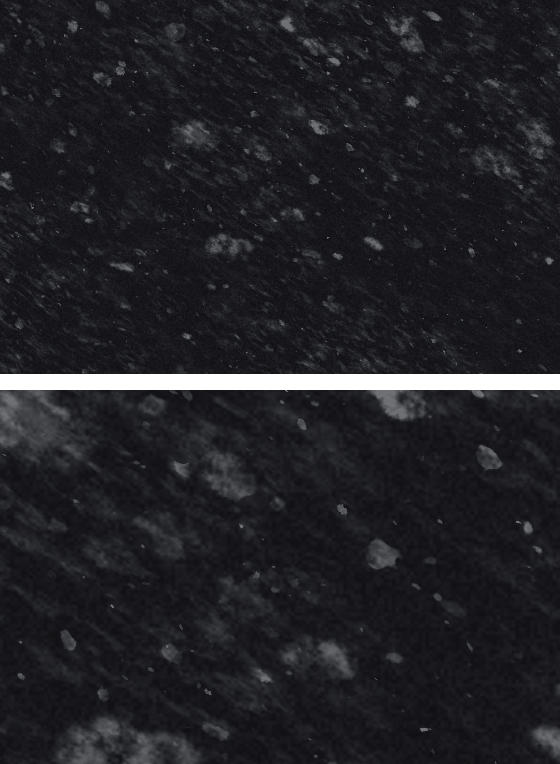
Top, the full canvas; bottom, a detail of the centre.
A Shadertoy shader for this texture:

```glsl
#define DARK vec3(0.077, 0.078, 0.092)
#define PALE vec3(0.43, 0.44, 0.45)
#define FLOW_ANGLE -0.58
#define FLOW_WAVE 0.03
#define HAZE_GAIN 0.30
#define CLAST_GAIN 0.84
#define GRAIN_GAIN 0.17
#define GRAIN_SCALE 300.0

vec3 hash3(vec2 cell, float seed) {
    vec3 h = fract(vec3(cell.xyx + seed * 17.31) * vec3(0.1031, 0.1030, 0.0973));
    h += dot(h, h.yxz + 33.33);
    return fract((h.xxy + h.yzz) * h.zyx);
}

float valueNoise(vec2 p) {
    vec2 i = floor(p), f = fract(p);
    f = f * f * (3.0 - 2.0 * f);
    float low = mix(hash3(i, 0.0).x, hash3(i + vec2(1, 0), 0.0).x, f.x);
    float high = mix(hash3(i + vec2(0, 1), 0.0).x, hash3(i + vec2(1, 1), 0.0).x, f.x);
    return mix(low, high, f.y);
}

float fbm(vec2 p) {
    float sum = 0.0, amp = 0.5;
    for (int i = 0; i < 4; i++) {
        sum += amp * valueNoise(p);
        p = p * 2.03 + 7.3;
        amp *= 0.5;
    }
    return sum / 0.9375;
}

vec2 turn(vec2 v, float a) {
    float c = cos(a), s = sin(a);
    return vec2(c * v.x + s * v.y, c * v.y - s * v.x);
}

// Ragged ellipses, one at most per grid cell, stretched along the flow
float clasts(vec2 q, float cells, float share, float seed) {
    vec2 g = q * cells, base = floor(g);
    float ragged = fbm(g * 5.0 + seed * 13.0) - 0.5;
    float tone = 0.0;
    for (int y = -1; y <= 1; y++)
    for (int x = -1; x <= 1; x++) {
        vec2 cell = base + vec2(x, y);
        vec3 place = hash3(cell, seed);
        vec3 form = hash3(cell, seed + 5.0);
        vec3 look = hash3(cell, seed + 9.0);
        if (place.z > share) continue;
        vec2 d = turn(g - cell - 0.2 - 0.6 * place.xy, (form.x - 0.5) * 1.1);
        float radius = mix(0.14, 0.46, form.y * form.y);
        float dist = length(d * vec2(1.0, mix(1.1, 2.7, form.z))) / radius + ragged * 1.3;
        float soft = mix(0.2, 0.8, look.y);
        float cover = 1.0 - smoothstep(1.05 - soft, 1.05, dist);
        tone = max(tone, cover * mix(0.22, 1.0, pow(look.x, 1.6)));
    }
    return tone;
}

void mainImage(out vec4 fragColor, in vec2 fragCoord) {
    vec2 p = fragCoord / iResolution.y;

    // Coordinates along and across the gently waving foliation
    vec2 q = turn(p, FLOW_ANGLE);
    q += FLOW_WAVE * (vec2(fbm(p * 5.0), fbm(p * 5.0 + 31.0)) - 0.5);

    // Faint thin streaks gathered in broad patches
    float patches = smoothstep(0.3, 0.75, fbm(p * 3.5 + 12.0));
    float wide = smoothstep(0.48, 0.85, fbm(q * vec2(15.0, 38.0) + 4.0));
    float thin = smoothstep(0.46, 0.85, fbm(q * vec2(36.0, 110.0) + 9.0));
    float haze = (0.55 * wide + 0.75 * thin) * (0.3 + patches);

    // Pale mineral clasts from large to dust sized
    float pale = clasts(q, 5.5, 0.32, 1.0);
    pale = max(pale, 0.9 * clasts(q, 13.0, 0.28, 2.0));
    pale = max(pale, 0.75 * clasts(q, 30.0, 0.13 + 0.2 * patches, 3.0));
    pale = max(pale, 0.85 * clasts(q, 85.0, 0.08, 4.0));

    // Broken crystal texture inside the pale parts
    float mottle = 0.15 + 1.5 * smoothstep(0.2, 0.85, fbm(q * vec2(50.0, 75.0)));

    // Fine crystalline grain, stronger on the pale parts
    float grain = valueNoise(p * GRAIN_SCALE) - 0.5;
    float tone = 0.022 + HAZE_GAIN * haze * (0.4 + 0.7 * mottle) + CLAST_GAIN * pale * mottle;
    tone += grain * GRAIN_GAIN * (0.7 + 1.6 * pale + 0.8 * haze);

    fragColor = vec4(mix(DARK, PALE, clamp(tone, -0.05, 1.0)), 1.0);
}
```
